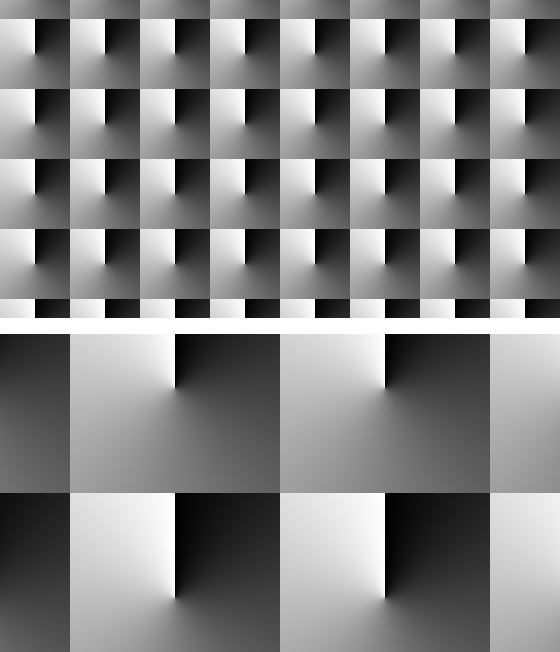
Top, the full canvas; bottom, a detail of the centre.
Write a Shadertoy shader that draws this pattern.

```glsl
const float TAU = 6.2831853;
const float TILES_ACROSS = 8.0;
const int SAMPLES = 4;

// Position inside a square tile, measured from the tile centre
vec2 tileLocal(vec2 p) {
    return fract(p) - 0.5;
}

// Clockwise sweep from straight up: 0 just right of the seam, 1 just left
float conicSweep(vec2 p) {
    return fract(atan(p.x, p.y) / TAU);
}

// Grid anchored at the canvas centre, in tile units
vec2 canvasToTiles(vec2 coord, vec2 canvas, float tilesAcross) {
    return (coord - 0.5 * canvas) / canvas.x * tilesAcross;
}

void mainImage(out vec4 fragColor, in vec2 fragCoord) {
    float shade = 0.0;

    // Average subsamples to smooth the seams and tile edges
    for (int j = 0; j < SAMPLES; j++) {
        for (int i = 0; i < SAMPLES; i++) {
            vec2 offset = (vec2(i, j) + 0.5) / float(SAMPLES) - 0.5;
            vec2 p = canvasToTiles(fragCoord + offset, iResolution.xy, TILES_ACROSS);
            shade += conicSweep(tileLocal(p));
        }
    }

    shade /= float(SAMPLES * SAMPLES);
    fragColor = vec4(vec3(shade), 1.0);
}
```
